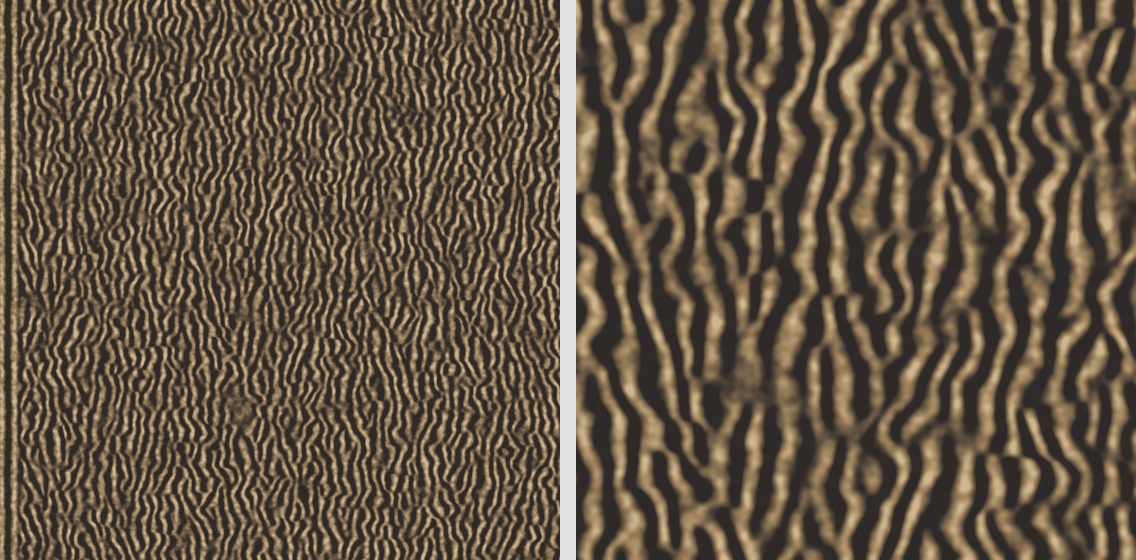
Left: the whole. Right: its middle third, enlarged.
Write a WebGL 1 fragment shader that draws this texture.

```glsl
precision highp float;
// Wind-blown sand ripples running upright, lit from the side.
// Scattered wave packets are summed as complex numbers and partly levelled in
// strength, giving short forking ridges; gradient noise adds wobble and grain.

uniform vec2 u_resolution;

const float TAU = 6.2831853;

vec2 hash2(vec2 p) {
  vec3 a = fract(vec3(p.xyx) * vec3(0.1031, 0.1030, 0.0973));
  a += dot(a, a.yzx + 33.33);
  return fract((a.xx + a.yz) * a.zy);
}

float cornerSlope(vec2 corner, vec2 offset) {
  float angle = TAU * hash2(corner + 211.0).x;
  return dot(vec2(cos(angle), sin(angle)), offset);
}

float gradientNoise(vec2 p) {
  vec2 i = floor(p);
  vec2 f = p - i;
  vec2 u = f * f * f * (f * (f * 6.0 - 15.0) + 10.0);
  vec2 e = vec2(1.0, 0.0);
  float low = mix(cornerSlope(i, f), cornerSlope(i + e, f - e), u.x);
  float high = mix(cornerSlope(i + e.yx, f - e.yx), cornerSlope(i + 1.0, f - 1.0), u.x);
  return mix(low, high, u.y);
}

// Ripple slope in about -1..1; p is measured in ripple widths
float ripples(vec2 p) {
  vec2 cellSize = vec2(2.5, 3.0);
  vec2 q = p / cellSize;
  vec2 home = floor(q);
  vec2 wave = vec2(0.0);
  for (int j = -1; j <= 1; j++) {
    for (int i = -1; i <= 1; i++) {
      vec2 cell = home + vec2(float(i), float(j));
      for (int k = 0; k < 4; k++) {
        vec2 seed = cell + 41.37 * float(k) + 57.0;
        vec2 d = q - cell - hash2(seed);
        vec2 rnd = hash2(seed + 123.71);
        float tilt = (rnd.x - 0.5) * 0.95;
        float phase = TAU * (dot(d * cellSize, vec2(1.0, tilt)) + rnd.y);
        wave += exp(-4.5 * dot(d, d)) * vec2(cos(phase), sin(phase));
      }
    }
  }
  return 1.2 * wave.x / sqrt(dot(wave, wave) + 0.6);
}

void main() {
  vec2 uv = gl_FragCoord.xy / u_resolution;

  // Zigzag wobble of the ridges
  vec2 p = uv * 54.0;
  float wobble = gradientNoise(p * vec2(0.6, 0.7) + 19.0);
  float slope = ripples(p + vec2(0.5 * wobble, 0.0));

  // Straight ridges along the left border
  float border = cos(TAU * (uv.x - 0.003 + 0.003 * wobble) / 0.023);
  slope = mix(border, slope, smoothstep(0.028, 0.042, uv.x));

  // Lumpy grain, strongest on the lit faces
  float grain = gradientNoise(uv * 100.0) + 0.5 * gradientNoise(uv * 190.0 + 7.0);
  float patches = gradientNoise(p * vec2(0.35, 0.25) + 83.0);
  float light = 0.83 * (slope + 0.47) + 0.22 * patches;
  light += grain * mix(0.2, 0.62, smoothstep(-0.6, 0.3, slope));

  // Shadow, sand and highlight
  vec3 shadow = vec3(0.182, 0.165, 0.158);
  vec3 sand = vec3(0.62, 0.51, 0.36);
  vec3 highlight = vec3(0.80, 0.71, 0.55);
  vec3 color = mix(shadow, sand, clamp(light, 0.0, 1.0));
  color = mix(color, highlight, clamp((light - 1.0) * 2.2, 0.0, 1.0));
  color += 0.012 * grain;
  gl_FragColor = vec4(color, 1.0);
}
```
